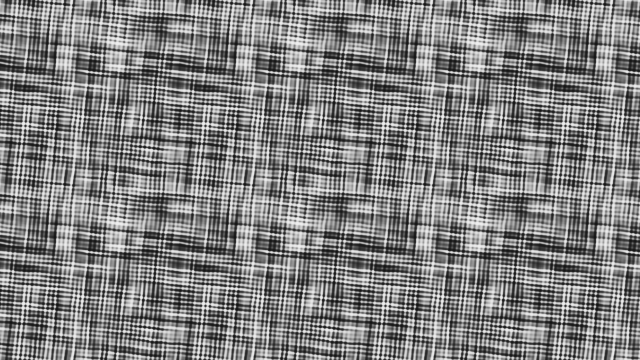
Write a Shadertoy shader that draws this pattern.

```glsl
// Woven grey cloth: long uneven threads run in two directions, slightly tilted.
// Streaked noise on sheared cells wraps exactly, so a square tile half the
// canvas high repeats twice down and about 3.6 times across.

const float TAU = 6.2831853;
const float TILES_DOWN = 2.0;
const float THREAD_CELLS = 80.0;  // light and dark cells across one tile
const float BAND_CELLS = 40.0;    // broader streaks across one tile
const float TILT = 0.1;           // slope of the threads
const float STREAKS = 6.0;        // streak lengths along one tile
const float ALTERNATE = 0.4;      // how strictly light and dark rows swap

float hash(vec2 id, float seed) {
    return fract(sin(dot(id, vec2(12.9898, 78.233)) + seed * 37.719) * 43758.5453);
}

// Centred random value of a cell corner, identical in every tile.
// The alternate part makes neighbouring rows swap between light and dark.
float cornerValue(vec2 cell, float lengths, float rows, float shear,
                  float alternate, float seed) {
    float tile = floor((cell.x + 0.5) / lengths);
    cell -= tile * vec2(lengths, shear);
    cell.y -= rows * floor((cell.y + 0.5) / rows);
    float side = 1.0 - 4.0 * fract(0.5 * cell.y);
    return mix(hash(cell, seed) - 0.5, 0.5 * side, alternate);
}

// Smooth noise stretched along p.x; slope * rows must be a whole number.
float streakNoise(vec2 p, float lengths, float rows, float slope,
                  float alternate, float seed) {
    float shear = floor(slope * rows + 0.5);
    vec2 q = vec2(lengths * p.x, rows * p.y + shear * p.x);
    vec2 cell = floor(q);
    vec2 f = q - cell;
    f = f * f * (3.0 - 2.0 * f);
    vec2 next = vec2(1.0, 0.0);
    float a = cornerValue(cell, lengths, rows, shear, alternate, seed);
    float b = cornerValue(cell + next.xy, lengths, rows, shear, alternate, seed);
    float c = cornerValue(cell + next.yx, lengths, rows, shear, alternate, seed);
    float d = cornerValue(cell + next.xx, lengths, rows, shear, alternate, seed);
    return mix(mix(a, b, f.x), mix(c, d, f.x), f.y);
}

// Soft worn spot aligned with the threads, centre and radii in tile units.
float spot(vec2 p, vec2 centre, vec2 radii) {
    vec2 d = fract(p - centre + 0.5) - 0.5;
    d = (d + TILT * vec2(-d.y, d.x)) / radii;
    return exp(-dot(d, d));
}

// Light and dark areas that recur in each tile.
float wear(vec2 p) {
    float light = 0.24 * spot(p, vec2(0.13, 0.26), vec2(0.025, 0.19))
                + 0.26 * spot(p, vec2(0.71, 0.69), vec2(0.09, 0.016));
    float dark = 0.06 * spot(p, vec2(0.60, 0.17), vec2(0.07, 0.09))
               + 0.20 * spot(p, vec2(0.17, 0.51), vec2(0.13, 0.013))
               + 0.14 * spot(p, vec2(0.92, 0.63), vec2(0.02, 0.06))
               + 0.06 * spot(p, vec2(0.88, 0.86), vec2(0.06, 0.07));
    return light - dark;
}

// Bends the threads a little and loosens their spacing.
vec2 loosen(vec2 p) {
    vec2 drift = 0.0015 * sin(TAU * (2.0 * p.yx + vec2(1.0, -1.0) * p + vec2(0.2, 0.6)));
    vec2 jitter = vec2(streakNoise(p, 20.0, 20.0, 0.0, 0.0, 6.0),
                       streakNoise(p, 20.0, 20.0, 0.0, 0.0, 7.0));
    return p + drift + 0.004 * jitter;
}

// Compresses a centred value smoothly into the range -limit to limit.
float softLimit(float value, float limit) {
    float ratio = value / limit;
    return value / sqrt(1.0 + ratio * ratio);
}

float weave(vec2 p) {
    vec2 q = loosen(p);

    // Fine threads and broader bands in both directions
    float acrossThread = streakNoise(q, STREAKS, THREAD_CELLS, TILT, ALTERNATE, 1.0);
    float downThread = streakNoise(q.yx, STREAKS, THREAD_CELLS, -TILT, ALTERNATE, 2.0);
    float acrossBand = streakNoise(q, STREAKS, BAND_CELLS, TILT, 0.0, 3.0);
    float downBand = streakNoise(q.yx, STREAKS, BAND_CELLS, -TILT, 0.0, 4.0);

    // Patches choose which direction lies on top
    float patchNoise = streakNoise(p, 5.0, 5.0, 0.0, 0.0, 5.0);
    float turn = smoothstep(-0.1, 0.1, patchNoise);

    // Limiting the sum swells each thread into beads at the crossings
    float sum = 1.3 * mix(acrossThread, downThread, turn);
    sum += 1.0 * mix(downThread, acrossThread, turn);
    sum += 0.36 * mix(acrossBand, downBand, turn);
    return 0.51 + softLimit(sum + wear(p), 0.48);
}

void mainImage(out vec4 fragColor, in vec2 fragCoord) {
    vec2 p = fragCoord / iResolution.y * TILES_DOWN;
    float grey = clamp(weave(p), 0.05, 0.93);
    fragColor = vec4(vec3(grey), 1.0);
}
```
